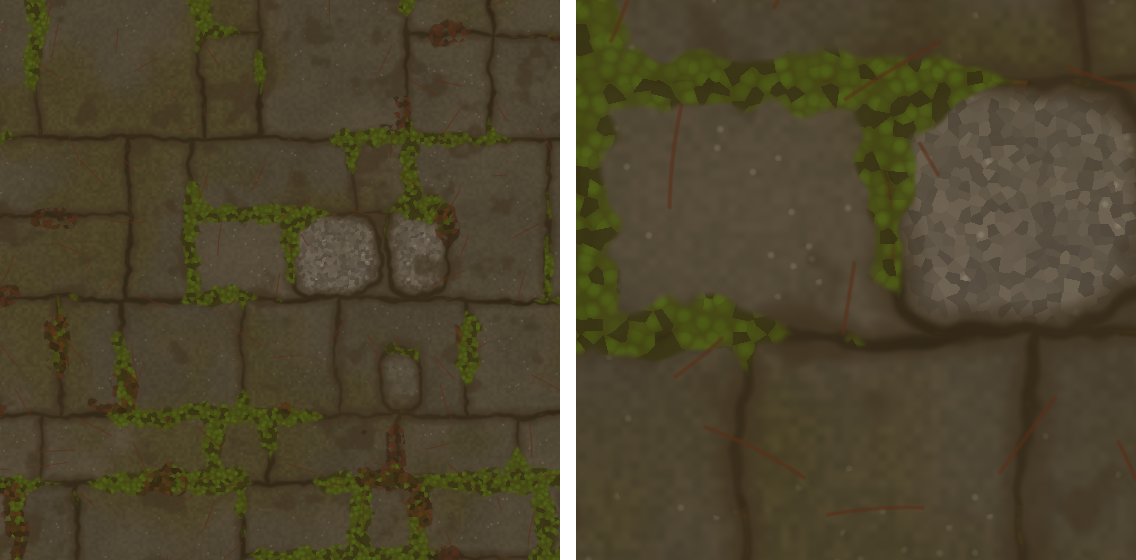
Left, the full canvas; right, a detail of the centre.
Reproduce this texture procedurally as a three.js fragment shader.

```glsl
// Worn paving stones with mossy joints, pale granite setts, leaf litter and pine needles.
varying vec2 vUv;

const vec3 STONE   = vec3(0.312, 0.273, 0.205);
const vec3 EARTH   = vec3(0.255, 0.205, 0.130);
const vec3 JOINT   = vec3(0.185, 0.145, 0.080);
const vec3 OLIVE   = vec3(0.285, 0.250, 0.120);
const vec3 MOSS    = vec3(0.270, 0.285, 0.070);
const vec3 MOSS_HI = vec3(0.320, 0.400, 0.085);
const vec3 RUST    = vec3(0.350, 0.180, 0.095);
const vec3 GRANITE = vec3(0.385, 0.345, 0.290);

const vec4 COURSES = vec4(0.140, 0.258, 0.466, 0.753);  // heights of the long joints
const float COLUMNS = 5.0;
const float JOINT_WIDTH = 0.0065;
const float MOSS_REACH = 0.025;
const float NEEDLE_GRID = 7.0;
const float NEEDLE_WIDTH = 0.0010;

// Setts: centre, radii
const vec4 SETT_LEFT  = vec4(0.597, 0.543, 0.080, 0.076);
const vec4 SETT_RIGHT = vec4(0.745, 0.550, 0.056, 0.077);
const vec4 SETT_SMALL = vec4(0.717, 0.320, 0.040, 0.056);

float hash(vec2 p) {
  vec3 q = fract(vec3(p.xyx) * 0.1031);
  q += dot(q, q.yzx + 33.33);
  return fract((q.x + q.y) * q.z);
}

vec2 hash2(vec2 p) { return vec2(hash(p), hash(p + 57.3)); }

float noise(vec2 p) {
  vec2 i = floor(p), f = fract(p);
  f = f * f * (3.0 - 2.0 * f);
  return mix(mix(hash(i), hash(i + vec2(1, 0)), f.x),
             mix(hash(i + vec2(0, 1)), hash(i + vec2(1, 1)), f.x), f.y);
}

float fbm(vec2 p) {
  return 0.55 * noise(p) + 0.29 * noise(p * 2.1 + 7.7) + 0.16 * noise(p * 4.3 + 3.1);
}

// Cellular noise: distance to the nearest grain and that grain's random value
vec2 grains(vec2 p) {
  vec2 cell = floor(p), best = vec2(9.0, 0.0);
  for (int y = -1; y <= 1; y++)
    for (int x = -1; x <= 1; x++) {
      vec2 c = cell + vec2(x, y);
      float d = length(c + hash2(c) - p);
      if (d < best.x) best = vec2(d, hash(c + 19.7));
    }
  return best;
}

float columnEdge(float i, float row) {
  return i + 0.62 * (hash(vec2(i + 20.0, row * 7.0 + 3.0)) - 0.5);
}

// Distance to the nearest joint (x) and random value of the block (y)
vec2 paving(vec2 p) {
  float lo = -0.1, hi = 1.1, row = 0.0;
  for (int i = 0; i < 4; i++) {
    if (p.y > COURSES[i]) { lo = COURSES[i]; row += 1.0; }
    else hi = min(hi, COURSES[i]);
  }
  float x = p.x * COLUMNS + 0.37 * row, col = floor(x);
  if (x < columnEdge(col, row)) col -= 1.0;
  else if (x > columnEdge(col + 1.0, row)) col += 1.0;
  float dx = min(x - columnEdge(col, row), columnEdge(col + 1.0, row) - x) / COLUMNS;
  float d = min(dx, min(p.y - lo, hi - p.y));

  // Some blocks of the tall courses are cut in two
  vec2 id = vec2(col + 11.0, row + 5.0);
  if (hi - lo > 0.22 && hash(id) > 0.4) {
    float cut = mix(lo, hi, 0.42 + 0.12 * hash(vec2(row, 8.0)));
    d = min(d, abs(p.y - cut));
    id.y += 30.0 * step(cut, p.y);
  }
  return vec2(d, hash(id * 3.7));
}

// Lays a rounded sett over the paving
void laySett(vec2 p, vec4 sett, float paleness, inout float d, inout float pale) {
  vec2 q = abs(p - sett.xy) / sett.zw;
  float e = (pow(dot(q * q, q), 1.0 / 3.0) - 1.0) * min(sett.z, sett.w);
  d = e < 0.0 ? -e : min(d, e);
  pale = mix(pale, paleness, smoothstep(0.002, -0.008, e));
}

float needles(vec2 p) {
  float cover = 0.0;
  for (int i = 0; i < 3; i++) {
    float k = float(i);
    vec2 g = p * NEEDLE_GRID + k * vec2(3.37, 5.71), cell = floor(g);
    vec2 q = (fract(g) - 0.3 - 0.4 * hash2(cell + k * 41.0)) / NEEDLE_GRID;
    float a = 6.283 * hash(cell + k * 13.0 + 4.0), size = 0.010 + 0.026 * hash(cell + k * 29.0);
    q = mat2(cos(a), -sin(a), sin(a), cos(a)) * q;
    q.y += 4.0 * (hash(cell + 71.0) - 0.5) * q.x * q.x;
    float d = length(vec2(max(abs(q.x) - size, 0.0), q.y));
    float shown = step(0.5, hash(cell + k * 17.0 + 90.0));
    cover = max(cover, shown * smoothstep(NEEDLE_WIDTH * 2.0, NEEDLE_WIDTH * 0.3, d));
  }
  return cover;
}

void main() {
  vec2 p = vUv;
  vec2 wobble = vec2(fbm(p * 17.0), fbm(p * 17.0 + 40.0)) - 0.5;
  vec2 fray = vec2(noise(p * 85.0), noise(p * 85.0 + 60.0)) - 0.5;
  vec2 w = p + 0.022 * wobble + 0.005 * fray;

  vec2 block = paving(w);
  float d = block.x, pale = 0.0;
  laySett(w, SETT_LEFT, 0.9, d, pale);
  laySett(w, SETT_RIGHT, 0.8, d, pale);
  laySett(w, SETT_SMALL, 0.4, d, pale);

  // Stone faces: block tone, blotches, grit and granite speckle
  float grit = noise(p * 190.0) - 0.5, blotch = fbm(p * 13.0 + 5.0) - 0.5;
  vec2 speck = grains(p * 150.0);
  vec3 color = STONE * (1.0 + 0.09 * (block.y - 0.5) + 0.16 * blotch + 0.11 * grit);
  color = mix(color, GRANITE * (0.84 + 0.34 * speck.y), pale);
  color += 0.08 * step(0.975, speck.y) * smoothstep(0.45, 0.1, speck.x);
  float damp = smoothstep(0.52, 0.80, fbm(p * 5.0 + 21.0) + 0.12 * (1.0 - p.x));
  color = mix(color, OLIVE * (1.0 + 0.2 * grit), 0.65 * damp * (1.0 - pale));
  color = mix(color, EARTH, 0.65 * smoothstep(0.60, 0.76, fbm(p * 19.0 + 70.0)));

  // Joints with soft earthy shoulders
  float wear = noise(p * 11.0 + 31.0);
  color = mix(color, EARTH, 0.75 * smoothstep(0.019, 0.003, d));
  color = mix(color, JOINT, (0.45 + 0.5 * wear) * smoothstep(JOINT_WIDTH, 0.001, d * (1.35 - 0.6 * wear)));

  // Moss cushions and leaf litter gather along the joints
  vec2 tuft = grains(p * 115.0);
  float ragged = 0.014 * (noise(p * 60.0 + 9.0) - 0.5);
  float mossy = smoothstep(0.42, 0.78, noise(p * 8.0 + 14.0));
  float moss = smoothstep(0.0, 0.007, MOSS_REACH * mossy + ragged - d - 0.003);
  vec3 mossColor = mix(MOSS, MOSS_HI, tuft.y * smoothstep(0.75, 0.15, tuft.x));
  mossColor = mix(mossColor, JOINT, 0.55 * step(tuft.y, 0.25));
  color = mix(color, mossColor, 0.88 * moss);
  float litter = smoothstep(0.66, 0.85, noise(p * 10.0 + 83.0));
  litter = smoothstep(0.0, 0.006, 0.028 * litter + ragged - d - 0.002);
  color = mix(color, mix(JOINT, RUST, tuft.y), 0.75 * litter * step(0.3, hash(vec2(tuft.y * 91.0, 2.0))));

  color = mix(color, RUST, 0.6 * needles(p));
  gl_FragColor = vec4(color, 1.0);
}
```
